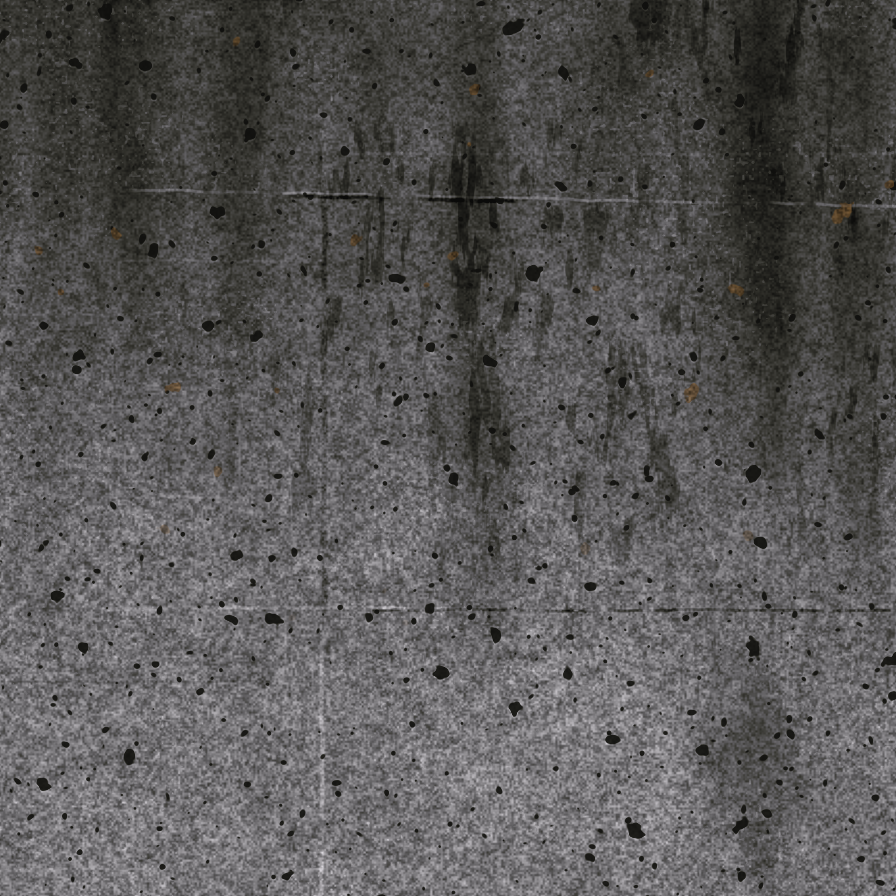
A Shadertoy shader for this texture:

```glsl
float hash(vec2 p) {
    vec3 q = fract(p.xyx * 0.1031);
    q += dot(q, q.yzx + 33.33);
    return fract((q.x + q.y) * q.z);
}

float noise(vec2 p) {
    vec2 cell = floor(p), f = fract(p);
    f = f * f * (3.0 - 2.0 * f);
    float low = mix(hash(cell), hash(cell + vec2(1, 0)), f.x);
    float high = mix(hash(cell + vec2(0, 1)), hash(cell + vec2(1, 1)), f.x);
    return mix(low, high, f.y);
}

float fbm(vec2 p) {
    float sum = 0.0, weight = 0.533;
    for (int i = 0; i < 4; i++) {
        sum += weight * noise(p);
        p = p * 2.03 + 17.3;
        weight *= 0.5;
    }
    return sum;
}

// Soft column of grime with a ragged lower end
float stain(vec2 p, float centre, float width, float low, float high) {
    float wobble = 0.03 * (fbm(p * vec2(25.0, 9.0)) - 0.5);
    float across = (p.x - centre + wobble) / width;
    float ragged = p.y + 0.25 * (fbm(p * vec2(38.0, 5.0) + 8.0) - 0.5);
    return exp(-across * across) * smoothstep(low, high, ragged);
}

// Broken, slightly wavering line along p.x
float seam(vec2 p, float offset, float width, float start, float end) {
    float waver = 0.004 * (fbm(vec2(p.x * 35.0, offset * 91.0)) - 0.5);
    float line = 1.0 - smoothstep(width * 0.3, width + 0.0008, abs(p.y - offset + waver));
    float broken = smoothstep(0.2, 0.65, fbm(vec2(p.x * 40.0, offset * 57.0)));
    float span = smoothstep(start - 0.02, start + 0.02, p.x)
               * (1.0 - smoothstep(end - 0.01, end + 0.01, p.x));
    return line * broken * span;
}

// Randomly turned, ragged blobs, one per occupied cell
float scatter(vec2 p, float cells, float chance, float radius, float seed) {
    vec2 home = floor(p * cells);
    float cover = 0.0;
    float ragged = 0.8 * (noise(p * 190.0 + seed) - 0.5);
    for (int y = -1; y <= 1; y++) {
        for (int x = -1; x <= 1; x++) {
            vec2 cell = home + vec2(x, y);
            vec2 key = cell + seed;
            vec2 centre = (cell + vec2(hash(key + 11.0), hash(key + 47.0))) / cells;
            float angle = 6.2832 * hash(key + 83.0);
            float c = cos(angle), s = sin(angle);
            vec2 d = mat2(c, -s, s, c) * (p - centre);
            d.x *= mix(0.55, 1.0, hash(key + 29.0));
            float size = radius * mix(0.35, 1.0, pow(hash(key + 61.0), 2.5));
            float edge = length(d) - size * (1.0 + ragged);
            float blob = 1.0 - smoothstep(-0.0008, 0.0008, edge);
            cover = max(cover, blob * step(hash(key), chance));
        }
    }
    return cover;
}

// Long vertical runs and short drips
float weathering(vec2 p) {
    float height = smoothstep(0.1, 1.0, p.y);
    float runs = 0.17 * (fbm(p * vec2(17.0, 2.0)) - 0.5) * (0.3 + height);
    float dripArea = smoothstep(0.4, 0.65, fbm(p * vec2(7.0, 4.0) + 5.0) + 0.2 * (p.x - 0.5));
    float drips = smoothstep(0.57, 0.7, fbm(p * vec2(85.0, 20.0)));
    return runs - 0.13 * drips * dripArea * smoothstep(0.2, 0.5, p.y);
}

float grime(vec2 p) {
    float sum = 0.13 * stain(p, 0.03, 0.08, 0.6, 1.0);
    sum += 0.14 * stain(p, 0.14, 0.035, 0.45, 0.95);
    sum += 0.08 * stain(p, 0.26, 0.06, 0.4, 0.85);
    sum += 0.07 * stain(p, 0.53, 0.04, 0.2, 0.55);
    sum += 0.16 * stain(p, 0.85, 0.045, 0.4, 0.7);
    sum += 0.10 * stain(p, 0.96, 0.035, 0.3, 0.6);
    float patchShape = length((p - vec2(0.84, 0.14)) / vec2(0.07, 0.13));
    patchShape += 1.1 * (fbm(p * vec2(32.0, 18.0)) - 0.5);
    return sum + 0.15 * (1.0 - smoothstep(0.2, 1.2, patchShape));
}

void mainImage(out vec4 fragColor, in vec2 fragCoord) {
    vec2 uv = fragCoord / iResolution.xy;
    const float joint = 0.362;

    // Broad tone from pale foot to grimy top
    float tone = mix(0.455, 0.26, smoothstep(0.1, 1.0, uv.y));
    tone += weathering(uv) - grime(uv);
    tone += 0.09 * (fbm(uv * vec2(9.0, 14.0) + 31.0) - 0.5);
    tone += 0.06 * exp(-dot(uv - vec2(0.7, 0.2), uv - vec2(0.7, 0.2)) * 70.0);
    tone = max(tone, 0.085);

    // Sandy grain and pale mineral flecks
    float grain = 0.6 * (noise(uv * 430.0) - 0.5) + 0.42 * (noise(uv * 210.0 + 9.0) - 0.5);
    grain += 0.35 * (fbm(uv * vec2(55.0, 75.0)) - 0.5);
    tone *= 1.0 + grain;
    float flecks = smoothstep(0.74, 0.92, noise(uv * 270.0 + 71.0));
    tone += 0.11 * flecks * smoothstep(0.4, 0.65, fbm(uv * 11.0 + 3.0));

    // Faint board marks on either side of the joint
    for (int i = 0; i < 9; i++) {
        float id = float(i);
        float level = (id + hash(vec2(id, 5.0))) / 9.0;
        float side = step(0.6, hash(vec2(id, 19.0)));
        float mark = seam(uv, level, 0.0015, side * joint, mix(joint, 1.0, side));
        tone += mark * mix(-0.1, 0.08, hash(vec2(id, 37.0)));
    }

    // Main cracks with chalky lips
    vec2 tilted = uv + vec2(0.0, 0.021 * uv.x);
    tone -= 0.2 * seam(tilted, 0.788, 0.003, 0.33, 0.58);
    tone += 0.17 * seam(tilted, 0.791, 0.0018, 0.1, 1.1);
    tone -= 0.2 * seam(uv, 0.319, 0.0018, joint, 1.1);
    tone += 0.19 * seam(uv, 0.321, 0.0025, 0.13, 0.5);
    tone -= 0.14 * seam(uv.yx, joint, 0.004, 0.32, 0.78);
    tone += 0.16 * seam(uv.yx, joint - 0.003, 0.003, -0.1, 0.28);

    // Air holes with a lit lower rim
    float holes = scatter(uv, 22.0, 0.3, 0.0075, 3.0);
    holes = max(holes, scatter(uv, 60.0, 0.22, 0.0032, 130.0));
    float rim = scatter(uv + vec2(0.0, 0.002), 22.0, 0.3, 0.0075, 3.0);
    tone += 0.07 * rim * (1.0 - holes);
    tone = mix(max(tone, 0.04), 0.055, 0.9 * holes);

    // Olive shadows, faintly violet light tones, rust spots
    vec3 olive = vec3(1.02, 1.01, 0.89);
    vec3 violet = vec3(1.0, 0.985, 1.01);
    vec3 colour = tone * mix(olive, violet, smoothstep(0.15, 0.38, tone));
    float rust = scatter(uv, 13.0, 0.2, 0.008, 211.0) * smoothstep(0.2, 0.6, uv.y);
    colour = mix(colour, vec3(0.36, 0.25, 0.12) * (1.0 + grain), 0.65 * rust);
    fragColor = vec4(clamp(colour, 0.0, 1.0), 1.0);
}
```
